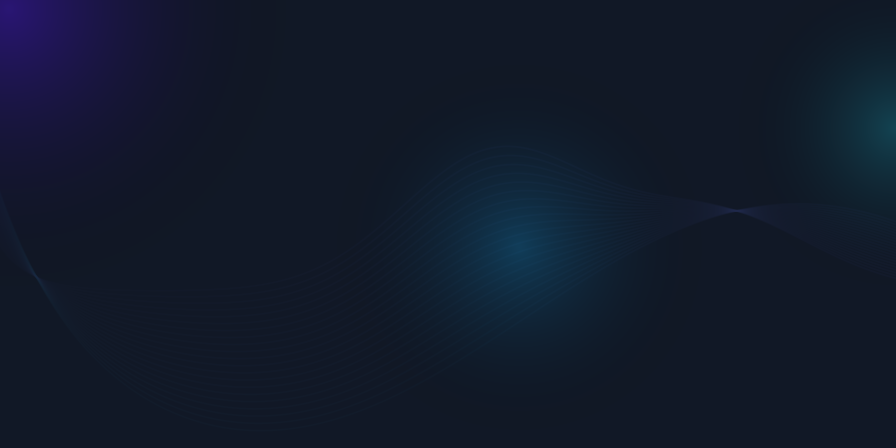
Give the GLSL for this background, as a WebGL 2 fragment shader.

```glsl
#version 300 es
precision highp float;
// Dark navy backdrop with three soft glows and a twisting ribbon of fine lines.

uniform vec2 u_resolution;
out vec4 outColor;

const vec3 NAVY = vec3(0.067, 0.094, 0.148);
const vec3 VIOLET = vec3(0.31, 0.07, 0.93);
const vec3 SKY = vec3(0.06, 0.65, 0.92);
const vec3 TEAL = vec3(0.09, 0.68, 0.75);

// Glow discs: centre x, centre y, radius, strength (in canvas heights).
const vec4 VIOLET_DISC = vec4(0.02, 0.98, 0.63, 0.39);
const vec4 SKY_DISC = vec4(1.159, 0.448, 0.42, 0.26);
const vec4 TEAL_DISC = vec4(2.0, 0.714, 0.36, 0.29);

const int LINE_COUNT = 21;
const float LINE_WIDTH = 0.0026;
const float LINE_STRENGTH = 0.17;
const vec3 LOW_TINT = vec3(0.012, 0.075, 0.10);
const vec3 HIGH_TINT = vec3(0.055, 0.065, 0.15);

// Colour and opacity fade together, leaving a slightly darker rim.
vec3 addGlow(vec3 base, vec2 p, vec4 disc, vec3 tint) {
    float fade = max(0.0, 1.0 - distance(p, disc.xy) / disc.z);
    return mix(base, tint * fade, disc.w * fade);
}

float bump(float x, float centre, float width) {
    float d = (x - centre) / width;
    return exp(-d * d);
}

// The two edges of the ribbon.
float lowerEdge(float x) {
    return 0.289 - 0.256 * cos(2.575 * (x - 0.56)) + 0.314 * exp(-7.0 * x);
}

float upperEdge(float x) {
    return 0.35 + 0.31 * bump(x, 1.11, 0.3) + 0.17 * bump(x, 1.6, 0.3)
        + 0.1 * exp(-14.0 * x);
}

// Light gathered from all lines blended between the two edges.
vec3 ribbon(vec2 p, float pixel) {
    const float STEP = 0.002;
    float low = lowerEdge(p.x);
    float high = upperEdge(p.x);
    float lowSlope = (lowerEdge(p.x + STEP) - low) / STEP;
    float highSlope = (upperEdge(p.x + STEP) - high) / STEP;
    float halfWidth = 0.5 * LINE_WIDTH;
    vec3 light = vec3(0.0);
    float cover = 0.0;
    for (int i = 0; i < LINE_COUNT; i++) {
        float s = float(i) / float(LINE_COUNT - 1);
        float slope = mix(lowSlope, highSlope, s);
        float d = abs(p.y - mix(low, high, s)) / sqrt(1.0 + slope * slope);
        float line = 1.0 - smoothstep(halfWidth - 0.5 * pixel, halfWidth + pixel, d);
        // Higher lines are faint at the left and gain strength to the right.
        line *= LINE_STRENGTH * mix(1.0, smoothstep(0.0, 1.2, p.x), 0.7 * s);
        light += line * mix(LOW_TINT, HIGH_TINT, max(s, smoothstep(1.0, 1.6, p.x)));
        cover += line;
    }
    // Saturate where lines bunch together.
    return light * (1.0 - exp(-cover)) / max(cover, 0.0001);
}

void main() {
    float pixel = 1.0 / u_resolution.y;
    vec2 p = gl_FragCoord.xy * pixel;
    p.x *= 2.0 * u_resolution.y / u_resolution.x;

    vec3 color = NAVY;
    color = addGlow(color, p, VIOLET_DISC, VIOLET);
    color = addGlow(color, p, SKY_DISC, SKY);
    color = addGlow(color, p, TEAL_DISC, TEAL);
    color += ribbon(p, pixel);
    outColor = vec4(color, 1.0);
}
```
